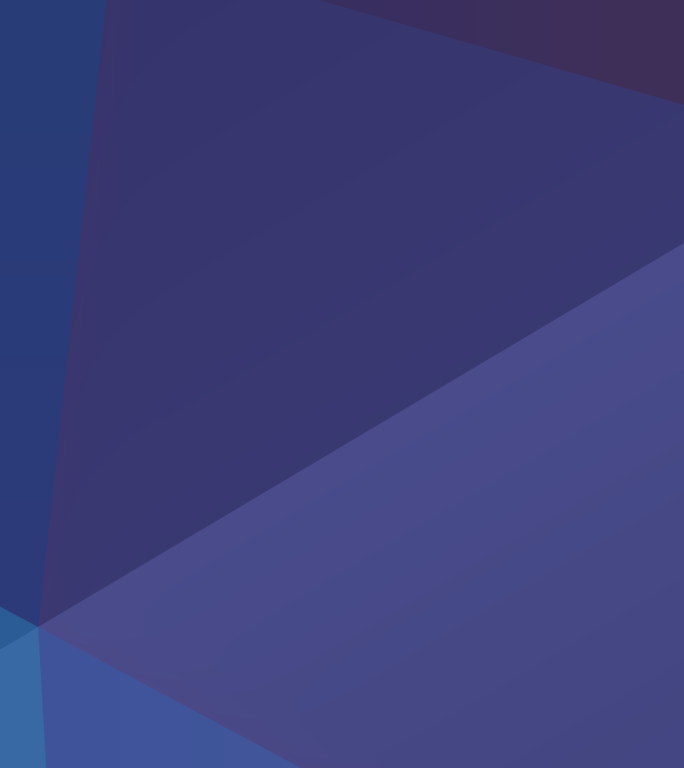
Reproduce this background procedurally as a Shadertoy shader.

```glsl
// Flat folded facets in indigo, violet and blue, meeting at a hub near the lower left.

// Layout, as fractions of the canvas
const vec2 HUB         = vec2(0.0557, 0.1836);
const vec2 LEFT_TOP    = vec2(0.1554, 1.0);
const vec2 RIDGE_RIGHT = vec2(1.0, 0.6836);
const vec2 LOWER_RIGHT = vec2(0.4400, 0.0);
const vec2 LOWER_LEFT  = vec2(0.0675, 0.0);
const vec2 CORNER_A    = vec2(0.4663, 1.0);
const vec2 CORNER_B    = vec2(1.0, 0.8633);

// Facet colours, each a pair for a soft gradient
const vec3 INDIGO_FAR   = vec3(0.211, 0.205, 0.427);
const vec3 INDIGO_NEAR  = vec3(0.225, 0.222, 0.447);
const vec3 VIOLET_NEAR  = vec3(0.286, 0.296, 0.547);
const vec3 VIOLET_FAR   = vec3(0.264, 0.273, 0.508);
const vec3 PLUM_LEFT    = vec3(0.222, 0.181, 0.376);
const vec3 PLUM_RIGHT   = vec3(0.245, 0.185, 0.345);
const vec3 NAVY_LOW     = vec3(0.172, 0.226, 0.476);
const vec3 NAVY_HIGH    = vec3(0.157, 0.235, 0.470);
const vec3 BLUE_LEFT    = vec3(0.245, 0.325, 0.605);
const vec3 BLUE_RIGHT   = vec3(0.250, 0.335, 0.605);
const vec3 TEAL_DARK    = vec3(0.170, 0.360, 0.585);
const vec3 TEAL_LIGHT   = vec3(0.218, 0.412, 0.645);

// Faint warm tint beside the cool facets
const vec3 EDGE_TINT = vec3(0.014, -0.004, -0.006);
const float TINT_WIDTH = 0.025;

// Signed distance from the line a-b, positive on its left, in canvas heights
float side(vec2 uv, vec2 a, vec2 b) {
    vec2 aspect = vec2(iResolution.x / iResolution.y, 1.0);
    vec2 along = normalize((b - a) * aspect);
    vec2 offset = (uv - a) * aspect;
    return along.x * offset.y - along.y * offset.x;
}

// Smooth coverage of the positive side of an edge
float cover(float dist) {
    float softness = max(0.0011, 0.7 / iResolution.y);
    return smoothstep(-softness, softness, dist);
}

vec3 edgeTint(float dist) {
    return EDGE_TINT * exp(-abs(dist) / TINT_WIDTH);
}

void mainImage(out vec4 fragColor, in vec2 fragCoord) {
    vec2 uv = fragCoord / iResolution.xy;

    float aboveRidge = side(uv, HUB, RIDGE_RIGHT);
    float leftOfWall = side(uv, HUB, LEFT_TOP);
    float belowSlope = -side(uv, HUB, LOWER_RIGHT);
    float leftOfFoot = -side(uv, HUB, LOWER_LEFT);
    float inCorner   = side(uv, CORNER_A, CORNER_B);

    // Upper facets
    vec3 upper = mix(INDIGO_NEAR, INDIGO_FAR, clamp(aboveRidge / 0.6, 0.0, 1.0));
    upper += edgeTint(leftOfWall);
    vec3 plum = mix(PLUM_LEFT, PLUM_RIGHT, smoothstep(0.5, 1.0, uv.x));
    upper = mix(upper, plum, cover(inCorner));
    vec3 navy = mix(NAVY_LOW, NAVY_HIGH, smoothstep(0.2, 1.0, uv.y));
    upper = mix(upper, navy, cover(leftOfWall));
    upper = mix(upper, TEAL_DARK, cover(belowSlope));

    // Lower facets
    vec3 lower = mix(VIOLET_NEAR, VIOLET_FAR, clamp(-aboveRidge / 0.55, 0.0, 1.0));
    lower += edgeTint(belowSlope);
    vec3 blue = mix(BLUE_LEFT, BLUE_RIGHT, smoothstep(0.05, 0.44, uv.x));
    lower = mix(lower, blue, cover(belowSlope));
    lower = mix(lower, TEAL_LIGHT, cover(leftOfFoot));

    fragColor = vec4(mix(lower, upper, cover(aboveRidge)), 1.0);
}
```
